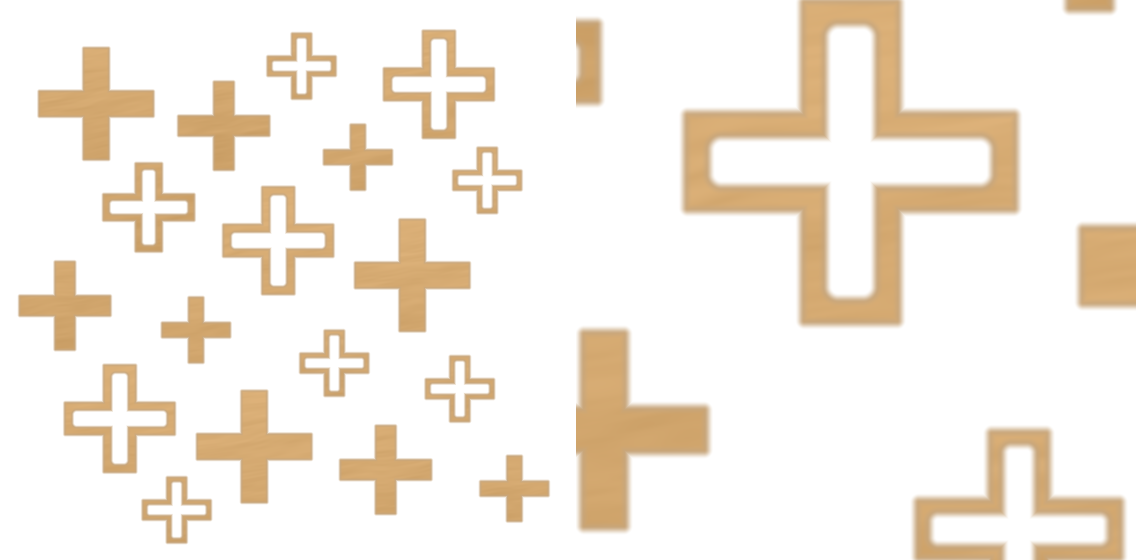
Left: the whole. Right: its middle third, enlarged.
Reproduce this pattern procedurally as a Shadertoy shader.

```glsl
// Scattered wooden plus signs, solid and hollow, in three sizes on white.
// A staggered lattice with slight jitter places them; each is a union of
// rounded boxes, tinted by stretched noise as wood grain.

const int CROSS_COUNT = 18;
const vec3 PAPER = vec3(1.0);
const vec3 LIGHT_WOOD = vec3(0.865, 0.695, 0.475);
const vec3 DARK_WOOD = vec3(0.775, 0.605, 0.38);
const vec3 RIM_WOOD = vec3(0.77, 0.65, 0.50);

float hash(vec2 p) {
    return fract(sin(dot(p, vec2(127.1, 311.7))) * 43758.5453);
}

float valueNoise(vec2 p) {
    vec2 cell = floor(p);
    vec2 f = fract(p);
    f = f * f * (3.0 - 2.0 * f);
    float low = mix(hash(cell), hash(cell + vec2(1, 0)), f.x);
    float high = mix(hash(cell + vec2(0, 1)), hash(cell + vec2(1, 1)), f.x);
    return mix(low, high, f.y);
}

float roundedBox(vec2 p, vec2 halfSize, float radius) {
    vec2 q = abs(p) - halfSize + radius;
    return length(max(q, 0.0)) + min(max(q.x, q.y), 0.0) - radius;
}

// Signed distance to a plus sign; its vertical bar is slightly shorter.
float plusSign(vec2 p, float reach, float arm, float radius) {
    float across = roundedBox(p, vec2(reach, arm), radius);
    float upright = roundedBox(p, vec2(arm, reach - 0.0025), radius);
    return min(across, upright);
}

float solidPlus(vec2 p, float reach) {
    return plusSign(p, reach, reach * 0.236, 0.003);
}

float hollowPlus(vec2 p, float reach) {
    float arm = reach * 0.305;
    float band = reach * 0.167;
    float outer = plusSign(p, reach, arm, 0.003);
    float inner = plusSign(p, reach - band, arm - band, reach * 0.065);
    return max(outer, -inner);
}

// Lattice point of a cross, rows eased toward the top and bottom margins.
vec2 crossCenter(int index) {
    float column = float((9 + 5 * index) % CROSS_COUNT);
    float t = float(index) / float(CROSS_COUNT - 1);
    float row = mix(t, smoothstep(0.0, 1.0, t), 0.4);
    vec2 jitter = vec2(hash(vec2(index, 3)), hash(vec2(index, 8))) - 0.5;
    return vec2(0.122 + 0.047 * column, 0.88 - 0.785 * row) + 0.014 * jitter;
}

bool isHollow(int index) {
    int k = index % 6;
    return k < 2 || k == 5;
}

// Half the width of a cross: large, medium or small.
float crossReach(int index) {
    int k = index % 6;
    if (k == 1) return 0.100;
    if (k == 2) return 0.104;
    return (k == 3 || index == 6) ? 0.083 : 0.0625;
}

// Fine, gently slanted grain, darker toward the lower end of each cross.
vec3 woodColor(vec2 p, float reach, float seed) {
    float slant = p.y - 0.15 * p.x + 0.008 * valueNoise(p * 22.0 + seed * 40.0);
    float coarse = valueNoise(vec2(p.x * 14.0, slant * 110.0) + seed * 91.0);
    float fine = valueNoise(vec2(p.x * 35.0, slant * 260.0) + seed * 57.0);
    float tone = 0.15 + 0.5 * seed - 0.2 * p.y / reach;
    tone += 0.35 * (coarse - 0.5) + 0.2 * (fine - 0.5);
    return mix(LIGHT_WOOD, DARK_WOOD, clamp(tone, 0.0, 1.0));
}

void mainImage(out vec4 fragColor, in vec2 fragCoord) {
    vec2 uv = fragCoord / iResolution.xy;
    float softness = max(0.0028, 0.7 / iResolution.y);
    vec3 color = PAPER;

    for (int i = 0; i < CROSS_COUNT; i++) {
        vec2 p = uv - crossCenter(i);
        float reach = crossReach(i);
        float d = isHollow(i) ? hollowPlus(p, reach) : solidPlus(p, reach);

        // Grayish rim, then soft coverage over the paper.
        vec3 wood = woodColor(p, reach, hash(vec2(i, 17)));
        wood = mix(wood, RIM_WOOD, 0.8 * smoothstep(-0.006, -0.001, d));
        color = mix(color, wood, 1.0 - smoothstep(-softness, softness, d));
    }
    fragColor = vec4(color, 1.0);
}
```
